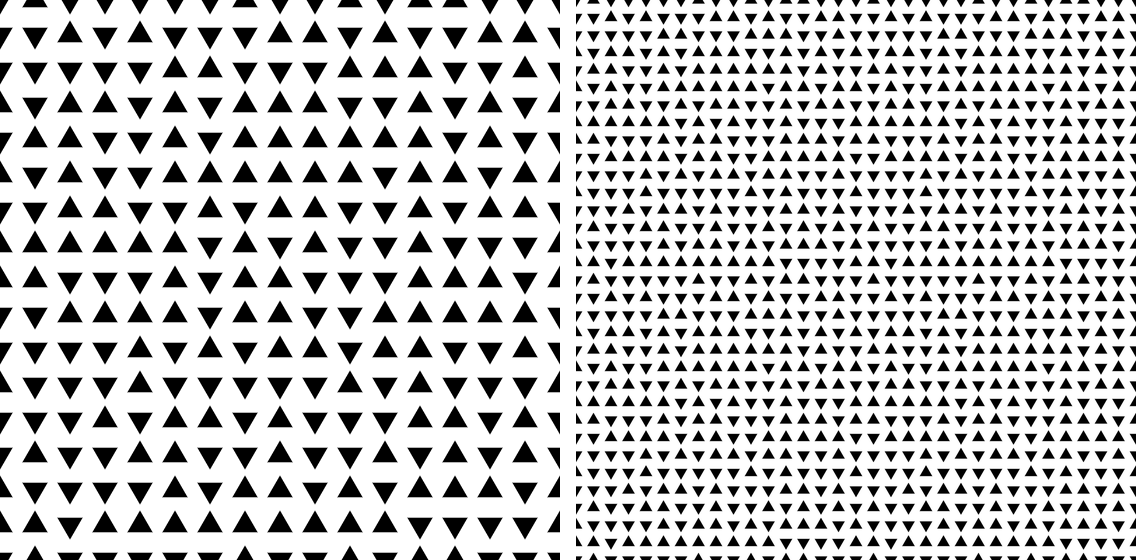
Left, the tile; right, the same tile 2 across and 2 down.
Give the GLSL for this pattern, as a Shadertoy shader.

```glsl
// Black equilateral triangles on white, centred on a square lattice.
// Each one points up or down at random; a wrapped cell index feeds the
// hash, so triangles cut by an edge continue on the opposite side.

const float REPEATS = 16.0;            // triangles across and down
const float CIRCUMRADIUS = 5.0 / 12.0; // in cells
const float UP_SHARE = 0.49;           // share of triangles pointing up
const vec3 PAPER = vec3(1.0);
const vec3 INK = vec3(0.0);

// Integer hash of a cell index, from 0 to 1
float hashCell(uvec2 cell) {
    uint h = cell.x * 73856u + cell.y * 19349u + 977u;
    h = (h ^ (h >> 15)) * 27183u;
    h = (h ^ (h >> 13)) * 31415u;
    h ^= h >> 16;
    return float(h & 65535u) / 65536.0;
}

// Signed distance to the edge lines of an upright equilateral triangle
float triangleDistance(vec2 p, float radius) {
    float slanted = dot(vec2(abs(p.x), p.y), vec2(0.5 * sqrt(3.0), 0.5));
    return max(slanted, -p.y) - 0.5 * radius;
}

// Antialiased fill, one pixel wide at the edge
float coverage(float dist, float pixel) {
    return clamp(0.5 - dist / pixel, 0.0, 1.0);
}

void mainImage(out vec4 fragColor, in vec2 fragCoord) {
    // Lattice points sit on the canvas corners
    vec2 grid = fragCoord / iResolution.xy * REPEATS + 0.5;
    vec2 cell = mod(floor(grid), REPEATS);
    vec2 local = fract(grid) - 0.5;

    // Flip about the centroid
    float direction = hashCell(uvec2(cell)) < UP_SHARE ? 1.0 : -1.0;
    local.y *= direction;

    float pixel = REPEATS / min(iResolution.x, iResolution.y);
    float ink = coverage(triangleDistance(local, CIRCUMRADIUS), pixel);
    fragColor = vec4(mix(PAPER, INK, ink), 1.0);
}
```
